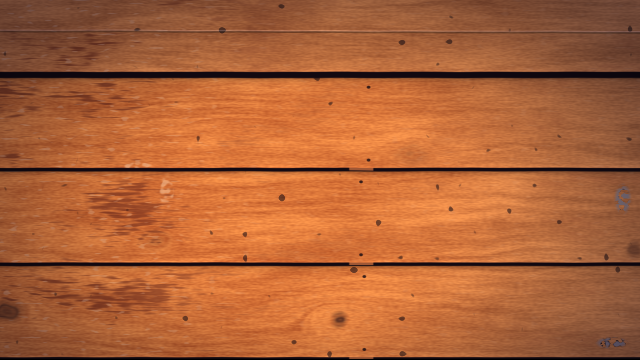
A WebGL 1 fragment shader for this texture:

```glsl
precision highp float;

uniform vec2 u_resolution;

#define PITCH 0.263
#define FIRST_SEAM 0.003
#define SEAM_HALF 0.0045
#define WIDE_SEAM_HALF 0.0082
#define RING_DENSITY 62.0
#define BRIGHT vec3(0.93, 0.54, 0.27)
#define DEEP vec3(0.70, 0.32, 0.145)
#define TAN vec3(0.80, 0.51, 0.31)
#define RUST vec3(0.46, 0.18, 0.11)
#define PALE vec3(0.93, 0.70, 0.53)
#define GAP vec3(0.07, 0.035, 0.065)
#define EDGE_FADE vec3(0.50, 0.52, 0.70)

vec2 gradient(vec2 cell) {
  vec3 h = fract(cell.xyx * vec3(0.1031, 0.1030, 0.0973));
  h += dot(h, h.yzx + 33.33);
  float angle = 6.2832 * fract((h.x + h.y) * h.z);
  return vec2(cos(angle), sin(angle));
}

// Gradient noise, roughly -1 to 1
float noise(vec2 p) {
  vec2 i = floor(p), f = p - i;
  vec2 s = f * f * f * (f * (f * 6.0 - 15.0) + 10.0);
  vec2 e = vec2(1.0, 0.0);
  float low = mix(dot(gradient(i), f), dot(gradient(i + e), f - e), s.x);
  float high = mix(dot(gradient(i + e.yx), f - e.yx),
                   dot(gradient(i + 1.0), f - 1.0), s.x);
  return 1.5 * mix(low, high, s.y);
}

// Soft-edged ellipse
float spot(vec2 d, vec2 radius, float soft) {
  return 1.0 - smoothstep(1.0 - soft, 1.0 + soft, length(d / radius));
}

void main() {
  float px = 1.0 / u_resolution.y;
  vec2 uv = gl_FragCoord.xy / u_resolution;
  vec2 p = gl_FragCoord.xy * px;

  // Board index, height within the board, and a separate piece of grain
  float v = (p.y - FIRST_SEAM) / PITCH;
  float row = floor(v);
  vec2 local = vec2(p.x, (v - row) * PITCH);
  vec2 q = p + row * vec2(7.3, 3.1) + 5.0;
  float topBoard = step(2.5, row);

  // Growth rings bend around up to two knots on each board
  float field = local.y + 0.045 * noise(q * vec2(1.7, 6.0))
              + 0.010 * noise(q * vec2(7.0, 18.0));
  float core = 0.0;
  for (int k = 0; k < 2; k++) {
    float second = float(k);
    vec2 knot = mix(vec2(0.02 + 0.26 * row + 0.15 * row * row, 0.5 / (1.0 + row)),
                    vec2(0.94 + 0.82 * row, 0.42 - 0.27 * row), second);
    vec2 d = local - knot * vec2(1.0, PITCH);
    d += 0.007 * vec2(noise(q * 22.0), noise(q * 22.0 + 40.0));
    float pull = exp(-dot(d * vec2(9.0, 17.0), d * vec2(9.0, 17.0)));
    field = mix(field, length(d * vec2(0.65, 1.1)), pull);
    float strength = max(second, 1.0 - 0.75 * min(row, 1.0));
    vec2 size = mix(vec2(0.042, 0.026), vec2(0.019, 0.021), second);
    core += strength * spot(d, size, 0.6);
  }

  // Grain at several scales
  float rings = noise(vec2(field * RING_DENSITY, q.x * 1.8));
  float fibre = noise(q * vec2(15.0, 170.0));
  float pores = noise(q * vec2(75.0, 250.0));
  float blotch = noise(q * vec2(2.6, 7.0)) + 0.5 * noise(q * vec2(9.0, 19.0));
  float tone = 0.66 + 0.28 * blotch + 0.36 * rings + 0.24 * fibre + 0.24 * pores;
  vec3 color = mix(DEEP, BRIGHT, clamp(tone, -0.2, 1.15));
  float tanAmount = max(0.65 * smoothstep(0.9, 1.75, p.x), 0.45 * topBoard);
  color = mix(color, TAN * (0.78 + 0.28 * tone), tanAmount);

  // Rust-coloured wear and pale scratches, mostly on the left
  float left = 1.0 - smoothstep(0.25, 0.85, p.x);
  float wear = noise(q * vec2(3.2, 9.0)) + 0.6 * fibre + 0.5 * rings
             + 0.4 * noise(q * vec2(24.0, 65.0));
  color = mix(color, RUST, smoothstep(0.2, 0.95, wear) * mix(0.2, 0.75, left));
  float scratch = smoothstep(0.42, 0.75, noise(q * vec2(28.0, 105.0) + 9.0));
  color = mix(color, PALE, scratch * (0.12 + 0.3 * left));

  // Knot hearts, stray pits and nail holes beside the joints
  color = mix(color, vec3(0.25, 0.12, 0.10),
              clamp(core, 0.0, 1.0) * (0.55 + 0.4 * rings));
  float pit = smoothstep(0.72, 0.86, noise(q * 30.0 + 3.0));
  color = mix(color, GAP, 0.55 * pit);
  for (int k = 0; k < 2; k++) {
    vec2 hole = vec2(1.012 + 0.012 * sin(row * 4.0), PITCH * (0.1 + 0.77 * float(k)));
    color = mix(color, GAP, 0.8 * spot(local - hole, vec2(0.005, 0.004), 0.5)
                            * (1.0 - topBoard));
  }

  // Bare scrapes on the left, grey chips on the right
  float ragged = noise(q * vec2(55.0, 80.0));
  vec2 scrape = local - vec2(0.546 - 0.083 * row, PITCH * (1.48 - 0.72 * row));
  float bare = spot(scrape, mix(vec2(0.019, 0.042), vec2(0.04, 0.009),
                                step(1.5, row)), 0.2);
  color = mix(color, PALE, bare * smoothstep(-0.3, 0.5, ragged) * 0.65);
  vec2 chip = local - vec2(1.70 + 0.03 * row, PITCH * (0.17 + 0.52 * row));
  float chipped = spot(chip, mix(vec2(0.038, 0.014), vec2(0.020, 0.036),
                                 step(0.5, row)), 0.35);
  vec3 chipColor = mix(GAP, vec3(0.55, 0.48, 0.47), smoothstep(-0.3, 0.3, ragged + 0.3 * row));
  color = mix(color, chipColor, chipped * smoothstep(-0.25, 0.1, ragged + pores * 0.4));

  // Fine split along the top board
  float split = p.y - 0.914 + 0.004 * (uv.x - 0.5) - 0.001 * noise(q * vec2(6.0, 1.0));
  color += 0.16 * (1.0 - smoothstep(0.0006, 0.0012 + px, abs(split)));
  color *= 1.0 - 0.3 * (1.0 - smoothstep(0.0008, 0.0015 + px, abs(split + 0.003)));

  // Lit lip above each gap, shade below it, small spacers in the joints
  float seam = floor(v + 0.5);
  float offset = (v - seam) * PITCH + 0.0008 * noise(vec2(p.x * 9.0, seam * 5.3));
  float halfWidth = mix(SEAM_HALF, WIDE_SEAM_HALF, step(2.5, seam));
  float outside = abs(offset) - halfWidth;
  float above = step(0.0, offset);
  color *= 1.0 + mix(-0.32, 0.18, above) * exp(-max(outside, 0.0) * mix(150.0, 260.0, above));
  float spacer = smoothstep(0.967, 0.973, p.x) * (1.0 - smoothstep(1.034, 1.040, p.x))
               * (1.0 - step(2.5, seam)) * smoothstep(-0.004, -0.001, offset);
  vec3 gapColor = mix(GAP, vec3(0.60, 0.33, 0.20), spacer);
  color = mix(gapColor, color, smoothstep(-0.7 * px, 0.7 * px + 0.0008, outside));

  // Darkened, duller canvas edges
  float rim = length((uv - vec2(0.5, 0.43)) * vec2(1.5, 1.35));
  color *= mix(vec3(1.03), EDGE_FADE, smoothstep(0.32, 1.08, rim));
  gl_FragColor = vec4(clamp(color, 0.0, 1.0), 1.0);
}
```
